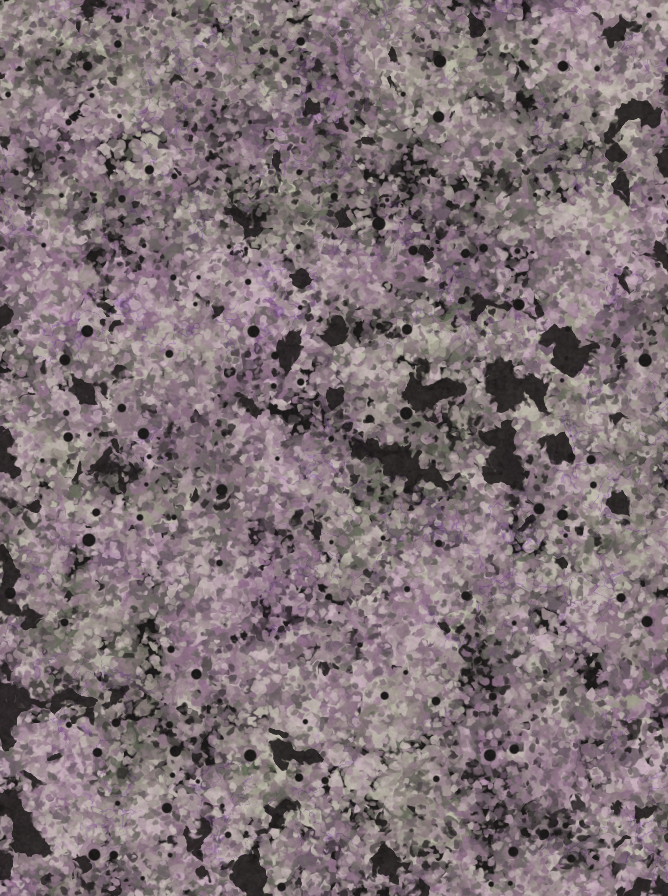
Write a Shadertoy shader that draws this texture.

```glsl
float hash(vec2 p) {
    return fract(sin(dot(p, vec2(127.1, 311.7))) * 43758.5453);
}

float noise(vec2 p) {
    vec2 i = floor(p), f = fract(p);
    f = f * f * (3.0 - 2.0 * f);
    return mix(mix(hash(i), hash(i + vec2(1, 0)), f.x),
               mix(hash(i + vec2(0, 1)), hash(i + vec2(1, 1)), f.x), f.y);
}

float fbm(vec2 p) {
    float sum = 0.0, amp = 0.53;
    for (int i = 0; i < 4; i++) {
        sum += amp * noise(p);
        p = mat2(1.6, 1.2, -1.2, 1.6) * p + 17.3;
        amp *= 0.5;
    }
    return sum;
}

// Paint from black through slate and mauve to cream; hue leans violet (0) or green (1)
vec3 paint(float tone, float hue) {
    vec3 black = vec3(0.11, 0.10, 0.10), charcoal = vec3(0.29, 0.26, 0.27);
    vec3 slate = vec3(0.42, 0.385, 0.395), mauve = vec3(0.54, 0.455, 0.50);
    vec3 lilac = vec3(0.63, 0.565, 0.58), cream = vec3(0.745, 0.69, 0.69);
    vec3 col = mix(black, charcoal, smoothstep(0.20, 0.24, tone));
    col = mix(col, slate, smoothstep(0.27, 0.32, tone));
    col = mix(col, mauve, smoothstep(0.40, 0.45, tone));
    col = mix(col, lilac, smoothstep(0.53, 0.58, tone));
    col = mix(col, cream, smoothstep(0.67, 0.73, tone));
    return col + (hue - 0.5) * vec3(-0.05, 0.08, -0.10) * smoothstep(0.15, 0.35, tone);
}

// One layer of overlapping, slightly stretched dabs
vec3 addDabs(vec3 col, vec2 uv, float scale, float seed) {
    vec2 q = uv * scale + seed;
    q += 0.5 * vec2(noise(q * 2.3), noise(q * 2.3 + 31.7)) - 0.25;
    float soft = 0.0013 * scale;
    for (int j = -1; j <= 1; j++)
    for (int i = -1; i <= 1; i++) {
        vec2 id = floor(q) + vec2(i, j);
        vec2 centre = id + vec2(hash(id + 3.1), hash(id + 8.7));
        float angle = 6.2832 * hash(id + 12.9), c = cos(angle), s = sin(angle);
        vec2 d = mat2(c, -s, s, c) * (q - centre);
        d.x *= mix(0.6, 1.0, hash(id + 21.3));
        float radius = mix(0.2, 0.52, hash(id + 34.6));
        vec2 place = (centre - seed) / scale;
        float clump = (fbm(place * 17.0 + 5.0) - 0.5) * 1.5 + 0.5;
        float tone = mix(hash(id + 45.2), clump, 0.43) + 0.015;
        float hue = mix(hash(id + 57.4), noise(place * 13.0), 0.5);
        float cover = smoothstep(soft, -soft, length(d) - radius);
        cover *= step(0.35, hash(id + 66.8)) * mix(0.65, 1.0, hash(id + 71.5));
        col = mix(col, paint(tone, hue), cover);
    }
    return col;
}

// Sparse round drops of black paint
vec3 addDrops(vec3 col, vec2 uv) {
    vec2 q = uv * 34.0, id = floor(q);
    vec2 centre = 0.3 + 0.4 * vec2(hash(id + 2.4), hash(id + 6.5));
    float radius = mix(0.08, 0.26, pow(hash(id + 9.3), 2.0));
    float cover = smoothstep(0.04, -0.04, length(fract(q) - centre) - radius);
    return mix(col, vec3(0.11, 0.10, 0.10), cover * step(0.80, hash(id + 14.2)));
}

void mainImage(out vec4 fragColor, in vec2 fragCoord) {
    vec2 uv = fragCoord / iResolution.y;

    // Ragged ground of mauve, slate and black patches
    vec2 warp = vec2(fbm(uv * 40.0), fbm(uv * 40.0 + 53.0)) - 0.5;
    vec2 ground = uv + 0.03 * warp;
    float tone = (fbm(ground * 24.0) - 0.5) * 1.35 + 0.46;
    vec3 col = paint(tone, noise(ground * 14.0 + 9.0));

    // Dabs from large to small
    float scale = 42.0;
    for (int k = 0; k < 4; k++) {
        col = addDabs(col, uv, scale, 19.0 * float(k));
        scale *= 1.45;
    }

    // Torn black gaps, thin violet veins and drops
    float gaps = fbm(ground * 32.0 + 71.0) + 0.35 * (noise(uv * 8.0 + 4.0) - 0.5);
    col = mix(col, vec3(0.13, 0.115, 0.115), 0.9 * smoothstep(0.31, 0.26, gaps));
    float vein = abs(fbm(ground * 38.0 + 23.0) - 0.5);
    float violet = smoothstep(0.03, 0.0, vein) * smoothstep(0.45, 0.75, noise(uv * 16.0));
    col = mix(col, col * vec3(0.88, 0.78, 1.0), violet);
    col = addDrops(col, uv);

    // Uneven paint thickness and fine grain
    col *= 0.91 + 0.18 * fbm(uv * 150.0);
    col += 0.035 * (noise(uv * 420.0) - 0.5);
    fragColor = vec4(clamp(col, 0.0, 1.0), 1.0);
}
```
